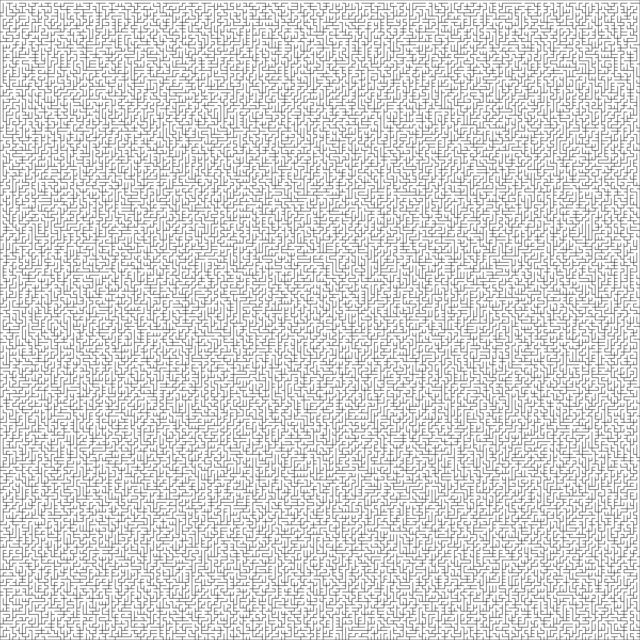
Write a Shadertoy shader that draws this pattern.

```glsl
const float CELLS = 200.0;        // maze cells along each side
const float HALF_WALL = 0.0715;   // half wall thickness, in cells
const float SIDE_CHANCE = 0.293;  // chance of a wall leaning left (or right)
const vec3 PAPER = vec3(1.0);
const vec3 INK = vec3(0.0);

float hash(vec2 p) {
    vec3 q = fract(p.xyx * vec3(0.1031, 0.1030, 0.0973));
    q += dot(q, q.yzx + 33.33);
    return fract((q.x + q.y) * q.z);
}

// Integral of a unit tent filter from -1 up to x
vec2 tentIntegral(vec2 x) {
    x = clamp(x, -1.0, 1.0);
    return 0.5 + x - 0.5 * x * abs(x);
}

// Filtered coverage of the box lo..hi seen from p
float boxCoverage(vec2 p, vec2 lo, vec2 hi, float radius) {
    vec2 span = tentIntegral((hi - p) / radius) - tentIntegral((lo - p) / radius);
    return span.x * span.y;
}

// First choice of wall direction: left, right or down
vec2 lean(vec2 post, float sideChance) {
    float r = hash(post + 17.0);
    if (r < sideChance) return vec2(-1.0, 0.0);
    if (r > 1.0 - sideChance) return vec2(1.0, 0.0);
    return vec2(0.0, -1.0);
}

// Two posts leaning on each other would share a wall: turn the left one down.
// Walls then never form a loop, so every cell of the maze stays reachable.
vec2 wallDirection(vec2 post, float sideChance) {
    vec2 dir = lean(post, sideChance);
    bool shared = dir.x > 0.5 && lean(post + dir, sideChance).x < -0.5;
    return shared ? vec2(0.0, -1.0) : dir;
}

// One wall: the post square plus the stretch up to the next post
float wallCoverage(vec2 p, vec2 post, vec2 dir, float halfWall, float radius) {
    vec2 tip = post + dir * (1.0 - 2.0 * halfWall);
    return boxCoverage(p, min(post, tip) - halfWall, max(post, tip) + halfWall, radius);
}

// Outer wall around the whole maze
float frameCoverage(vec2 p, float cells, float halfWall, float radius) {
    float outer = boxCoverage(p, vec2(-halfWall), vec2(cells + halfWall), radius);
    float inner = boxCoverage(p, vec2(halfWall), vec2(cells - halfWall), radius);
    return outer - inner;
}

float mazeCoverage(vec2 p, float cells, float halfWall, float radius) {
    float ink = frameCoverage(p, cells, halfWall, radius);
    vec2 nearest = floor(p + 0.5);
    for (int j = -1; j <= 1; j++) {
        for (int i = -1; i <= 1; i++) {
            vec2 post = nearest + vec2(i, j);
            bool inside = min(post.x, post.y) > 0.5 && max(post.x, post.y) < cells - 0.5;
            if (inside) {
                vec2 dir = wallDirection(post, SIDE_CHANCE);
                ink += wallCoverage(p, post, dir, halfWall, radius);
            }
        }
    }
    return clamp(ink, 0.0, 1.0);
}

void mainImage(out vec4 fragColor, in vec2 fragCoord) {
    float cellsPerPixel = CELLS / min(iResolution.x, iResolution.y);
    vec2 p = fragCoord * cellsPerPixel;
    float ink = mazeCoverage(p, CELLS, HALF_WALL, min(cellsPerPixel, 0.5));
    fragColor = vec4(mix(PAPER, INK, ink), 1.0);
}
```
